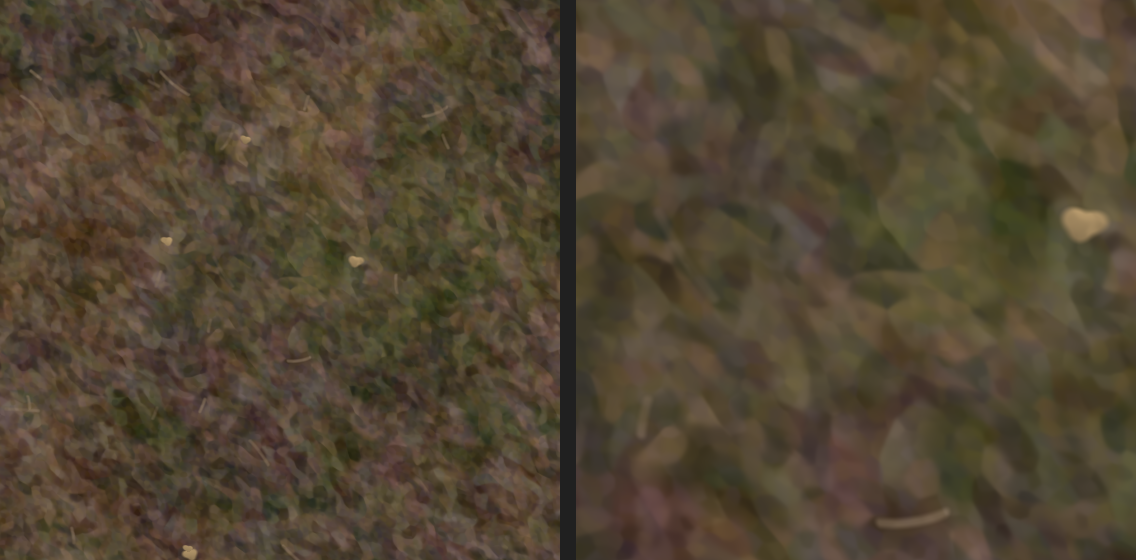
Left: the whole. Right: its middle third, enlarged.
A Shadertoy shader for this texture:

```glsl
const vec3 DRY_DARK    = vec3(0.245, 0.180, 0.130);
const vec3 DRY_PALE    = vec3(0.470, 0.385, 0.318);
const vec3 GREEN_DARK  = vec3(0.180, 0.180, 0.110);
const vec3 GREEN_PALE  = vec3(0.380, 0.350, 0.235);
const vec3 STRAW       = vec3(0.540, 0.460, 0.370);
const vec3 STONE       = vec3(0.690, 0.580, 0.410);
const vec3 WARM_TINT   = vec3(0.045, -0.015, -0.020);
const vec3 OCHRE_TINT  = vec3(0.012, 0.012, -0.045);

const float PATCH_CELLS = 4.5;
const float CLUMP_CELLS = 21.0;
const float BLADE_CELLS = 54.0;
const float GRAIN_CELLS = 120.0;
const float BLADE_LEAN   = -0.85;  // main direction, radians
const float BLADE_SPREAD = 1.9;
const int STRAW_COUNT = 26;
const int STONE_COUNT = 5;

vec3 hash3(vec2 p) {
    vec3 q = fract(p.xyx * vec3(0.1031, 0.1030, 0.0973));
    q += dot(q, q.yxz + 33.33);
    return fract((q.xxy + q.yzz) * q.zyx);
}

mat2 turn(float angle) {
    float c = cos(angle), s = sin(angle);
    return mat2(c, -s, s, c);
}

// Smooth cellular noise: each cell is a stretched soft blob with three random values.
vec3 softCells(vec2 p, float stretch, float sharpness, float seed) {
    vec2 cell = floor(p);
    vec3 sum = vec3(0.0);
    float total = 0.0;
    for (int y = -2; y <= 2; y++) {
        for (int x = -2; x <= 2; x++) {
            vec2 id = cell + vec2(x, y);
            vec3 place = hash3(id + seed);
            vec2 d = p - id - place.xy;
            d = turn(BLADE_LEAN + BLADE_SPREAD * (place.z - 0.5)) * d;
            d *= vec2(1.0 / stretch, stretch);
            float weight = exp(-sharpness * dot(d, d)) + 1e-6;
            sum += weight * (hash3(id + seed + 57.0) - 0.5);
            total += weight;
        }
    }
    return sum / total;
}

// Layered sines that bend the ground so patches have ragged outlines.
vec2 ripple(vec2 p) {
    return sin(p.yx * 19.0 + vec2(0.4, 2.1)) * 0.016
         + sin(p.yx * 43.0 + p * 17.0) * 0.008;
}

float strawMask(vec2 uv) {
    float mask = 0.0;
    for (int i = 0; i < STRAW_COUNT; i++) {
        vec3 r = hash3(vec2(float(i) * 3.7 + 11.0, 5.0));
        vec3 s = hash3(vec2(float(i) * 5.3 + 2.0, 91.0));
        vec2 d = turn(BLADE_LEAN + 3.0 * (r.z - 0.5)) * (uv - r.xy);
        float halfLength = mix(0.010, 0.036, s.x * s.x);
        d.y += (s.y - 0.5) * 14.0 * d.x * d.x;
        d.x = max(abs(d.x) - halfLength, 0.0);
        float blade = 1.0 - smoothstep(0.0005, 0.0048, length(d));
        mask = max(mask, blade * mix(0.25, 0.85, s.z));
    }
    return mask;
}

// Returns coverage in x and a shading height in y.
vec2 stoneMask(vec2 uv) {
    vec2 best = vec2(0.0);
    for (int i = 0; i < STONE_COUNT; i++) {
        vec3 r = hash3(vec2(float(i) * 7.1 + 3.0, 37.0));
        vec2 d = turn(r.z - 0.5) * (uv - r.xy);
        float size = mix(0.009, 0.021, r.z);
        float edge = length(d * vec2(1.0, 1.4)) / size;
        edge += 0.14 * sin(3.0 * atan(d.y, d.x) + 6.0 * r.x);
        float cover = 1.0 - smoothstep(0.65, 1.1, edge);
        if (cover > best.x) best = vec2(cover, d.y / size);
    }
    return best;
}

void mainImage(out vec4 fragColor, in vec2 fragCoord) {
    vec2 uv = fragCoord / iResolution.y;
    vec2 bent = uv + ripple(uv);

    vec3 patches = softCells(bent * PATCH_CELLS, 1.1, 5.0, 13.0);
    vec3 clumps  = softCells(bent * CLUMP_CELLS, 1.25, 6.0, 140.0);
    vec3 blades  = softCells((uv + 0.3 * ripple(uv * 2.0)) * BLADE_CELLS, 1.45, 7.0, 270.0);
    vec3 grain   = softCells(uv * GRAIN_CELLS, 1.25, 5.0, 410.0);

    // Living grass gathers in patches, mostly toward the right.
    float growth = 0.9 * patches.x + 0.45 * clumps.y + 0.22 * blades.y + 0.45 * (uv.x - 0.5);
    float green = smoothstep(-0.18, 0.52, growth);

    float tone = 0.49 + 0.42 * patches.z + 0.50 * clumps.x + 0.72 * blades.x + 0.30 * grain.x;
    tone = clamp(tone - 0.12 * (green - 0.35), -0.25, 1.35);

    vec3 color = mix(mix(DRY_DARK, DRY_PALE, tone), mix(GREEN_DARK, GREEN_PALE, tone), green);
    color += WARM_TINT * (blades.z + 0.6 * clumps.z);
    color += OCHRE_TINT * (clumps.y + grain.z + patches.y);

    // Pale dead stalks and a few small stones.
    color = mix(color, STRAW + 0.12 * grain.x, 0.75 * strawMask(uv));
    vec2 stone = stoneMask(uv);
    color = mix(color, STONE * (0.92 + 0.16 * stone.y + 0.15 * grain.y), stone.x);

    fragColor = vec4(clamp(color, 0.0, 1.0), 1.0);
}
```
